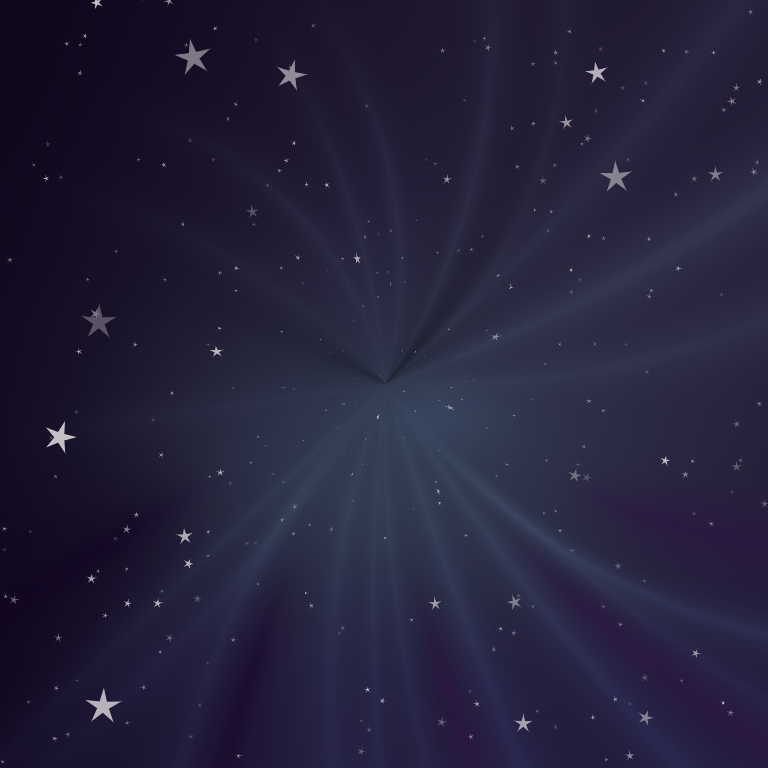
This background is drawn by a WebGL 2 fragment shader. Its source:

```glsl
#version 300 es
precision highp float;
uniform vec2 u_resolution;
out vec4 outColor;

const float PI = 3.14159265;
const vec2 HUB = vec2(0.502, 0.5);
const float BEND_RADIUS = 0.4;

// Each ray: angle at BEND_RADIUS, bend per unit radius, angular width, strength
const vec4 UPPER_RAYS[10] = vec4[10](
  vec4(1.66, 0.87, 0.06, 0.30), vec4(1.84, 0.46, 0.06, 0.26),
  vec4(2.22, 1.13, 0.08, 0.26), vec4(1.23, 0.58, 0.06, 0.36),
  vec4(1.00, 0.90, 0.05, 0.20), vec4(0.78, 0.15, 0.09, 0.32),
  vec4(0.43, 0.25, 0.11, 0.62), vec4(0.12, 0.45, 0.10, 0.42),
  vec4(2.55, 0.60, 0.08, 0.16), vec4(-3.0, 0.00, 0.08, 0.16));
const vec4 LOWER_RAYS[10] = vec4[10](
  vec4(-0.70, 0.60, 0.05, 0.55), vec4(-0.75, 0.22, 0.05, 0.35),
  vec4(-0.95, 0.16, 0.07, 0.55), vec4(-1.24, 0.08, 0.07, 0.55),
  vec4(-1.49, 0.27, 0.05, 0.40), vec4(-1.605, 0.20, 0.05, 0.40),
  vec4(-1.75, 0.45, 0.08, 0.40), vec4(-2.137, 0.46, 0.06, 0.36),
  vec4(-2.24, -0.20, 0.07, 0.30), vec4(-2.37, 0.00, 0.06, 0.28));
const vec4 PURPLE_GAPS[5] = vec4[5](
  vec4(-2.01, 0.30, 0.11, 0.90), vec4(-1.37, 0.25, 0.08, 0.90),
  vec4(-0.84, 0.30, 0.07, 0.90), vec4(-0.46, 0.40, 0.12, 0.80),
  vec4(-2.62, 0.10, 0.16, 0.80));

float hash(vec2 p) {
  return fract(sin(dot(p, vec2(127.1, 311.7))) * 43758.5453);
}

float glow(vec2 p, vec2 center, vec2 radius) {
  vec2 d = (p - center) / radius;
  return exp(-dot(d, d));
}

// Soft streak with a brighter thin core
float ray(float angle, float radius, vec4 shape) {
  float path = shape.x + shape.y * (radius - BEND_RADIUS);
  float offset = (mod(angle - path + PI, 2.0 * PI) - PI) / shape.z;
  float skirt = exp(-offset * offset);
  float core = exp(-offset * offset * 14.0);
  return shape.w * (0.65 * skirt + 0.35 * core);
}

// Signed distance to the edges of a five-pointed star
float starDistance(vec2 p, float size, float turn) {
  float sector = 2.0 * PI / 5.0;
  float a = mod(atan(p.y, p.x) - turn + 0.5 * sector, sector) - 0.5 * sector;
  vec2 q = length(p) * vec2(cos(a), abs(sin(a)));
  vec2 tip = vec2(size, 0.0);
  vec2 edge = 0.33 * size * vec2(cos(PI / 5.0), sin(PI / 5.0)) - tip;
  return dot(q - tip, normalize(vec2(edge.y, -edge.x)));
}

// One jittered star per occupied grid cell, narrowed sideways near the hub
float starLayer(vec2 p, float cells, float size, float density, float seed, float pixel) {
  vec2 cell = floor(p * cells);
  vec2 key = cell + seed;
  vec2 jitter = vec2(hash(key + 3.1), hash(key + 7.7));
  vec2 center = (cell + mix(vec2(0.18), vec2(0.82), jitter)) / cells;
  vec2 outward = center - HUB;
  float far = smoothstep(0.02, 0.35, length(outward));
  vec2 side = normalize(vec2(-outward.y, outward.x));
  vec2 offset = p - center;
  offset += side * dot(offset, side) * (1.0 / mix(0.4, 1.0, far) - 1.0);
  float starSize = size * mix(0.65, 1.1, hash(key + 13.3)) * mix(0.5, 1.0, far);
  float turn = 0.5 * PI + 0.8 * (hash(key + 19.9) - 0.5);
  float cover = smoothstep(pixel, -pixel, starDistance(offset, starSize, turn));
  return step(hash(key), density) * mix(0.25, 0.95, hash(key + 29.3)) * cover;
}

vec3 skyColor(vec2 p) {
  vec3 sky = mix(vec3(0.06, 0.025, 0.11), vec3(0.13, 0.10, 0.20), smoothstep(-0.05, 0.8, p.x));
  sky = mix(sky, vec3(0.13, 0.11, 0.23), smoothstep(0.4, 0.1, p.y) * smoothstep(-0.1, 0.4, p.x));
  sky = mix(sky, vec3(0.185, 0.18, 0.285), 0.75 * glow(p, vec2(0.64, 0.53), vec2(0.45, 0.28)));
  sky = mix(sky, vec3(0.20, 0.245, 0.325), 0.88 * glow(p, vec2(0.50, 0.39), vec2(0.27, 0.19)));
  return mix(sky, vec3(0.24, 0.31, 0.41), 0.5 * glow(p, vec2(0.57, 0.46), vec2(0.09, 0.05)));
}

void main() {
  vec2 p = gl_FragCoord.xy / u_resolution;
  float pixel = 0.6 / min(u_resolution.x, u_resolution.y);
  float radius = distance(p, HUB);
  float angle = atan(p.y - HUB.y, p.x - HUB.x);
  vec3 color = skyColor(p);

  // Dark fans meeting at the hub, then purple gaps farther out
  float fans = ray(angle, radius, vec4(1.05, 0.6, 0.4, 0.42)) + ray(angle, radius, vec4(2.8, 0.5, 0.45, 0.3));
  color *= 1.0 - fans * exp(-radius * 5.0);
  float gaps = 0.0;
  for (int i = 0; i < 5; i++) gaps += ray(angle, radius, PURPLE_GAPS[i]);
  vec3 gapTint = mix(vec3(0.07, 0.02, 0.13), vec3(0.17, 0.09, 0.255), smoothstep(0.05, 0.7, p.x));
  color = mix(color, gapTint, min(gaps, 0.9) * smoothstep(0.22, 0.42, radius));

  // Swirling rays
  float upper = 0.0;
  float lower = 0.0;
  for (int i = 0; i < 10; i++) {
    upper += ray(angle, radius, UPPER_RAYS[i]);
    lower += ray(angle, radius, LOWER_RAYS[i]);
  }
  float rise = mix(0.55, 1.0, smoothstep(0.0, 0.16, radius)) * smoothstep(0.0, 0.015, radius);
  float upperFade = rise * mix(1.0 - smoothstep(0.2, 0.55, radius), 1.0, smoothstep(0.3, 0.9, p.x));
  vec3 lowerTint = mix(vec3(0.19, 0.19, 0.37), vec3(0.235, 0.295, 0.39), smoothstep(0.05, 0.38, p.y));
  color = mix(color, vec3(0.23, 0.25, 0.35), min(upper, 0.8) * upperFade);
  color = mix(color, lowerTint, min(lower, 0.8) * rise * mix(0.55, 1.0, smoothstep(0.0, 0.4, p.x)));

  // Stars from large and rare to tiny, with dust gathered at the hub
  float dust = 0.015 + 0.28 * exp(-radius * 9.0);
  float stars = starLayer(p, 64.0, 0.0026, dust, 91.0, pixel);
  for (int i = 0; i < 4; i++) {
    float level = float(i);
    float density = 0.17 * pow(0.72, level);
    stars = max(stars, starLayer(p, 6.0 * pow(1.9, level), 0.023 * pow(0.52, level), density, 17.0 * level, pixel));
  }
  outColor = vec4(mix(color, vec3(0.83, 0.81, 0.83), stars), 1.0);
}
```
